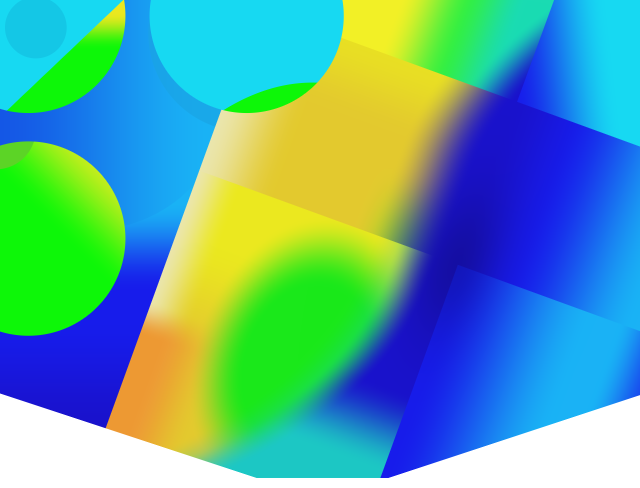
This background is drawn by a Shadertoy shader. Its source:

```glsl
const vec2 CANVAS = vec2(7.68, 5.85);      // design units
const vec2 TILT = vec2(0.940, 0.342);      // cosine and sine of the grid angle
const float STRIP_LEFT = 2.947, STRIP_RIGHT = 6.25;
const float ROW_HIGH = 0.975, ROW_LOW = -1.105;
const vec2 DISC_ORIGIN = vec2(0.34, 5.66), DISC_STEP = vec2(2.62, -2.67);
const float DISC_RADIUS = 1.165;
const float FLOOR_Y = 0.12, FLOOR_SLOPE = 0.329;

const vec3 WHITE = vec3(1.0);
const vec3 NAVY = vec3(0.10, 0.07, 0.80);
const vec3 BLUE = vec3(0.09, 0.11, 0.92);
const vec3 AZURE = vec3(0.08, 0.34, 0.90);
const vec3 SKY = vec3(0.10, 0.70, 0.96);
const vec3 CYAN = vec3(0.09, 0.85, 0.95);
const vec3 TEAL = vec3(0.11, 0.78, 0.77);
const vec3 GREEN = vec3(0.10, 0.91, 0.10);
const vec3 LIME = vec3(0.05, 0.97, 0.03);
const vec3 YELLOW = vec3(0.92, 0.91, 0.12);
const vec3 GOLD = vec3(0.89, 0.79, 0.18);
const vec3 PALE = vec3(0.92, 0.90, 0.68);
const vec3 ORANGE = vec3(0.93, 0.60, 0.20);

float pixelSize() { return CANVAS.x / iResolution.x; }

// Coverage of a shape whose signed distance is negative inside
float cover(float d) { return clamp(0.5 - d / pixelSize(), 0.0, 1.0); }

float circle(vec2 p, vec2 centre, float radius) { return length(p - centre) - radius; }

// Picks one of three rows along the tilted grid
vec3 rows(float v, vec3 low, vec3 middle, vec3 high) {
    return mix(mix(low, middle, cover(ROW_LOW - v)), high, cover(ROW_HIGH - v));
}

// Blue field with a large shaded disc
vec3 leftField(vec2 p) {
    vec3 lower = mix(BLUE, SKY, smoothstep(2.35, 3.45, p.y));
    lower = mix(NAVY, lower, smoothstep(0.7, 2.0, p.y));
    vec3 upper = mix(AZURE, SKY, smoothstep(-0.1, 2.6, p.x));
    vec3 col = mix(lower, upper, cover(circle(p, vec2(1.10, 4.75), 1.655)));
    float shade = cover(circle(p, vec2(2.96, 5.45), 1.18));
    return mix(col, vec3(0.10, 0.64, 0.89), 0.65 * shade);
}

// Warm strip that sinks into blue past a curved edge
vec3 strip(vec2 g) {
    float sag = max(0.0, -1.5 - g.y), flare = max(0.0, g.y);
    float e = g.x - (5.77 - 0.18 * sag * sag + 0.16 * flare * flare);

    vec3 high = mix(YELLOW + 0.03, vec3(0.2, 0.94, 0.25), smoothstep(4.5, 5.35, g.x));
    high = mix(high, vec3(0.10, 0.86, 0.70), smoothstep(5.2, 5.95, g.x));
    high = mix(high, NAVY, smoothstep(-0.3, 0.3, e));

    vec3 middle = mix(GOLD, YELLOW, 0.7 * smoothstep(0.1, 1.0, g.y));
    middle = mix(PALE, middle, smoothstep(2.9, 3.9, g.x));
    float tint = smoothstep(4.9, 5.7, g.x) * (1.0 - smoothstep(-1.1, -0.2, g.y));
    middle = mix(middle, GREEN, 0.5 * tint);
    middle = mix(middle, NAVY, smoothstep(-0.65, 0.25, e));

    vec3 low = mix(PALE, mix(GOLD, YELLOW, smoothstep(-3.2, -1.8, g.y)),
                   smoothstep(2.9, 3.5, g.x));
    float ember = (1.0 - smoothstep(-3.2, -2.75, g.y)) * (1.0 - smoothstep(3.2, 3.95, g.x));
    low = mix(low, ORANGE, ember);
    float blob = length((g - vec2(4.95, -2.85)) / vec2(1.3, 1.75));
    low = mix(low, GREEN, 1.0 - smoothstep(0.55, 1.05, blob));
    low = mix(low, TEAL, 0.4 * smoothstep(-0.6, 0.0, e));
    vec3 deep = mix(TEAL, NAVY, smoothstep(-3.75, -2.75, g.y));
    low = mix(low, deep, smoothstep(-0.3, 0.22, e));
    return rows(g.y, low, middle, high);
}

// Cool field to the right of the strip
vec3 rightField(vec2 g) {
    vec3 high = mix(BLUE, CYAN, smoothstep(6.2, 7.6, g.x + 0.5 * (g.y - ROW_HIGH)));
    vec3 middle = mix(NAVY, BLUE, smoothstep(6.2, 7.2, g.x));
    middle = mix(middle, SKY, smoothstep(6.9, 8.5, g.x));
    float glow = smoothstep(6.3, 8.0, g.x) * (1.0 - 0.8 * smoothstep(8.3, 9.0, g.x));
    return rows(g.y, mix(BLUE, SKY, glow), middle, high);
}

// Fill of each disc in the lattice
vec3 discFill(int id, vec2 p) {
    if (id == 0) {
        vec3 slice = mix(LIME, YELLOW, smoothstep(5.25, 5.7, p.y));
        vec3 top = mix(CYAN, vec3(0.08, 0.78, 0.90), cover(circle(p, vec2(0.43, 5.52), 0.37)));
        return mix(slice, top, cover(dot(p - vec2(1.48, 5.85), vec2(0.689, -0.726))));
    }
    if (id == 1) {
        float reach = 3.75 - p.x;
        return mix(CYAN, LIME, cover(p.y - 4.86 + 0.29 * reach * reach));
    }
    vec2 r = p - DISC_ORIGIN - vec2(0.0, DISC_STEP.y);
    vec3 col = mix(LIME, vec3(0.82, 0.93, 0.12), smoothstep(0.4, 1.9, r.x + r.y));
    return mix(col, vec3(0.36, 0.83, 0.15), cover(circle(p, vec2(-0.05, 4.3), 0.48)));
}

void mainImage(out vec4 fragColor, in vec2 fragCoord) {
    vec2 p = fragCoord / iResolution.xy * CANVAS;
    vec2 q = p - vec2(0.0, CANVAS.y);
    vec2 g = vec2(dot(q, vec2(TILT.x, -TILT.y)), dot(q, TILT.yx));

    vec3 col = mix(leftField(p), strip(g), cover(STRIP_LEFT - g.x));
    col = mix(col, rightField(g), cover(STRIP_RIGHT - g.x));
    vec2 seam = (g - vec2(STRIP_RIGHT, ROW_LOW)) / vec2(0.45, 0.9);
    col *= 1.0 - 0.2 * exp(-dot(seam, seam));

    for (int i = 0; i < 3; i++) {
        vec2 centre = DISC_ORIGIN + DISC_STEP * vec2(i & 1, i >> 1);
        col = mix(col, discFill(i, p), cover(circle(p, centre, DISC_RADIUS)));
    }

    // White ground below the slanted lower edges
    float floorEdge = max(FLOOR_Y, max(FLOOR_Y + FLOOR_SLOPE * (3.08 - p.x),
                                     FLOOR_Y + FLOOR_SLOPE * (p.x - 4.66)));
    col = mix(col, WHITE, cover(p.y - floorEdge));
    fragColor = vec4(col, 1.0);
}
```
